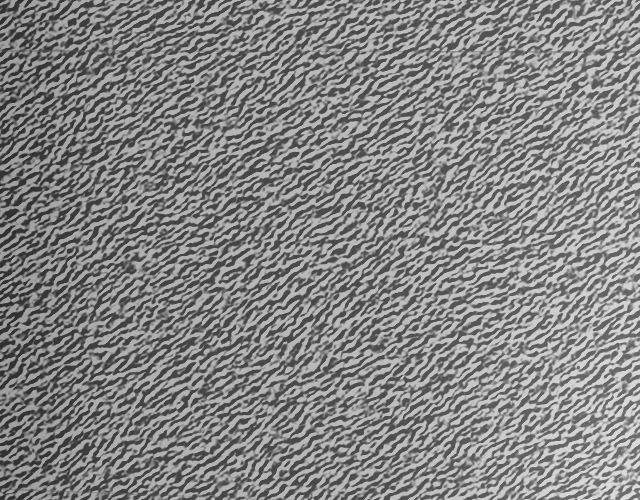
Write a WebGL 1 fragment shader that draws this texture.

```glsl
precision highp float;
// Fine slanted grain: short, wavy light and dark flecks like brushed stone.
// Differences of stretched gradient noise give narrow ridges in two directions,
// which are warped, roughened, thresholded, lit from the right and crossed by seams.

uniform vec2 u_resolution;

const float DARK_TONE = 0.29;
const float LIGHT_TONE = 0.725;
const vec2 FLECK_DENSITY = vec2(46.0, 118.0); // along and across the grain
const float RIDGE_STEP = 0.72;                // in cells across the grain

float hash(vec2 p) {
  return fract(sin(dot(p, vec2(127.1, 311.7))) * 43758.5453);
}

vec2 randomDirection(vec2 cell) {
  float angle = 6.28318 * hash(cell);
  return vec2(cos(angle), sin(angle));
}

float gradientNoise(vec2 p) {
  vec2 i = floor(p);
  vec2 f = p - i;
  vec2 u = f * f * f * (f * (f * 6.0 - 15.0) + 10.0);
  float a = dot(randomDirection(i), f);
  float b = dot(randomDirection(i + vec2(1.0, 0.0)), f - vec2(1.0, 0.0));
  float c = dot(randomDirection(i + vec2(0.0, 1.0)), f - vec2(0.0, 1.0));
  float d = dot(randomDirection(i + vec2(1.0, 1.0)), f - vec2(1.0, 1.0));
  return mix(mix(a, b, u.x), mix(c, d, u.x), u.y);
}

// Coordinates along and across a direction given in radians.
vec2 alignTo(vec2 p, float angle) {
  float c = cos(angle);
  float s = sin(angle);
  return vec2(c * p.x + s * p.y, c * p.y - s * p.x);
}

// Subtracting a shifted copy removes broad blotches and leaves ridges.
float ridgeLayer(vec2 p, float angle, vec2 offset) {
  vec2 cell = alignTo(p, angle) * FLECK_DENSITY + offset;
  return gradientNoise(cell) - gradientNoise(cell + vec2(0.0, RIDGE_STEP));
}

// Signed grain height: positive in light flecks, negative in dark ones.
float grainField(vec2 p) {
  vec2 wobble = vec2(gradientNoise(p * 70.0 + 17.3),
                     gradientNoise(p * 70.0 + 71.9));
  vec2 q = p + 0.0036 * wobble;
  float shallow = ridgeLayer(q, 0.48, vec2(5.2, 31.4));
  float steep = ridgeLayer(q, 0.72, vec2(83.7, 12.6));
  float lean = 0.5 + 0.6 * gradientNoise(p * 5.0 + 3.7);
  float roughness = gradientNoise(alignTo(q, 1.1) * 130.0 + 41.5);
  float thickness = gradientNoise(alignTo(p, 0.6) * vec2(18.0, 34.0) + 9.1);
  return 1.35 * mix(shallow, steep, lean) + 0.4 * roughness + 0.16 * thickness;
}

// Broad light, dim at the left and brightest at the lower right.
float lighting(vec2 uv) {
  float sweep = 0.12 * (uv.x - 0.5);
  float corner = 0.08 * smoothstep(0.55, 1.0, uv.x) * (1.0 - uv.y);
  float edge = 0.04 * (1.0 - smoothstep(0.0, 0.2, uv.x));
  return sweep + corner - edge;
}

// Thin horizontal scratch centred on the given height.
float seam(float y, float height, float halfWidth) {
  return 1.0 - smoothstep(0.3 * halfWidth, halfWidth, abs(y - height));
}

void main() {
  vec2 uv = gl_FragCoord.xy / u_resolution;
  vec2 p = gl_FragCoord.xy / u_resolution.y;
  float pixel = 1.0 / u_resolution.y;

  // Soft threshold, never sharper than a pixel
  float softness = max(0.27, 90.0 * pixel);
  float fleck = smoothstep(-softness, softness, grainField(p) + 0.015);
  float tone = mix(DARK_TONE, LIGHT_TONE, fleck) + lighting(uv);

  // Faint seams near the top and at the lower left
  float seamWidth = max(0.0024, pixel);
  float topSeam = seam(uv.y, 0.898 - 0.002 * uv.x, seamWidth);
  float lowSeam = seam(uv.y, 0.022 - 0.05 * uv.x, seamWidth);
  float wear = 0.6 + 0.4 * gradientNoise(vec2(p.x * 9.0, 2.5));
  tone = mix(tone, 0.36, wear * max(0.6 * topSeam, 0.5 * lowSeam));

  // Fine mottling of the surface
  tone += 0.03 * gradientNoise(p * 210.0);

  gl_FragColor = vec4(vec3(clamp(tone, 0.0, 1.0)), 1.0);
}
```
